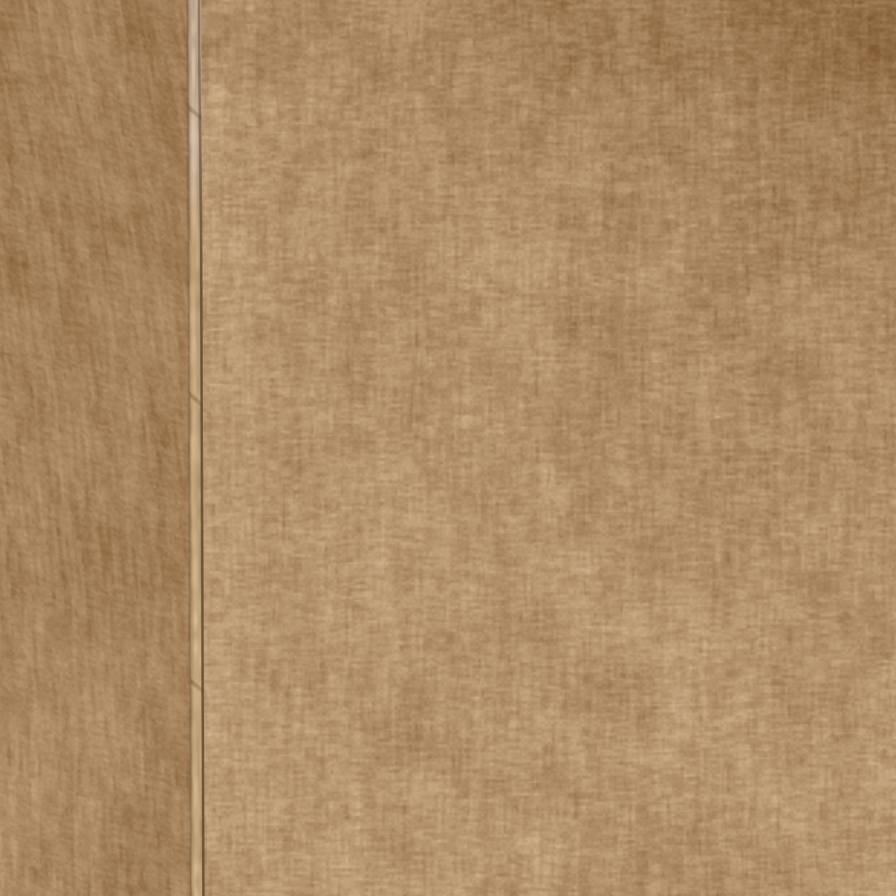
Give the GLSL for this texture, as a Shadertoy shader.

```glsl
// Two panels of tan woven cloth, parted by a narrow pale trim with a dark seam.
// Soft light gradients set a tone, stretched value noise adds warp and weft
// threads, and the tone is then mapped to a ramp from brown to pale sand.

const vec3 SHADE = vec3(0.595, 0.455, 0.300);
const vec3 SAND = vec3(0.760, 0.640, 0.490);
const vec3 TRIM_WARM = vec3(0.730, 0.615, 0.455);
const vec3 TRIM_PINK = vec3(0.740, 0.645, 0.550);
const vec3 SEAM = vec3(0.370, 0.290, 0.190);

const float TRIM_LEFT = 0.2135;    // at the bottom edge
const float TRIM_WIDTH = 0.0145;
const float TRIM_LEAN = -0.0035;   // sideways shift from bottom to top
const vec2 WEFT_FREQ = vec2(75.0, 270.0);
const vec2 WARP_FREQ = vec2(230.0, 32.0);
const float WEFT_DEPTH = 0.42;
const float WARP_DEPTH = 0.32;
const float GRAIN_DEPTH = 0.28;
const float MOTTLE_DEPTH = 0.26;

float hash(vec2 p) {
    vec3 q = fract(p.xyx * 0.1031);
    q += dot(q, q.yzx + 33.33);
    return fract((q.x + q.y) * q.z);
}

// Value noise centred on zero, in -0.5..0.5
float noise(vec2 p) {
    vec2 cell = floor(p);
    vec2 f = fract(p);
    f = f * f * (3.0 - 2.0 * f);
    float low = mix(hash(cell), hash(cell + vec2(1, 0)), f.x);
    float high = mix(hash(cell + vec2(0, 1)), hash(cell + vec2(1, 1)), f.x);
    return mix(low, high, f.y) - 0.5;
}

float cloudy(vec2 p) {
    float sum = 0.0, gain = 1.0;
    for (int i = 0; i < 3; i++) {
        sum += gain * noise(p);
        p = p * 2.1 + 17.3;
        gain *= 0.65;
    }
    return sum;
}

// Threads running both ways, with sparse light slubs and dark gaps
float weave(vec2 p, float weftShare) {
    vec2 bent = p + 0.004 * vec2(noise(p * 14.0), noise(p * 14.0 + 40.0));
    float weft = noise(bent * WEFT_FREQ);
    float warp = noise(bent * WARP_FREQ + 90.0);
    float grain = noise(p * 310.0 + 31.0);
    float slub = smoothstep(0.28, 0.48, noise(bent * vec2(60.0, 210.0) + 151.0));
    float gap = smoothstep(0.26, 0.48, noise(bent * vec2(170.0, 80.0) + 213.0));
    float streak = noise(bent * vec2(75.0, 5.0) + 61.0);
    return WEFT_DEPTH * weft * weftShare
         + WARP_DEPTH * warp * (1.7 - 0.7 * weftShare)
         + GRAIN_DEPTH * grain + 0.14 * streak
         + 0.17 * slub * weftShare - 0.20 * gap;
}

// Broad light on the narrow left panel
float leftLight(vec2 p) {
    float light = mix(0.36, 0.23, smoothstep(0.15, 0.95, p.y));
    light += 0.06 * exp(-pow((p.y - 0.48) / 0.2, 2.0));
    return light - 0.12 * smoothstep(0.12, 0.21, p.x);
}

// Broad light on the right panel, falling off to the upper right corner
float rightLight(vec2 p) {
    vec2 corner = (p - vec2(0.96, 1.02)) / vec2(0.36, 0.32);
    float light = 0.66 - 0.44 * exp(-dot(corner, corner));
    light -= 0.18 * smoothstep(0.76, 1.0, p.y);
    light -= 0.10 * smoothstep(0.70, 1.0, p.x) * smoothstep(0.0, 0.6, p.y);
    light += 0.10 * exp(-max(p.x - 0.23, 0.0) / 0.05);
    return light;
}

// Pale band, pinker near the top, with worn marks along it
vec3 trimColor(float across, float y) {
    float pink = smoothstep(0.74, 0.83, y);
    vec3 color = mix(TRIM_WARM, TRIM_PINK, pink);
    color += 0.09 * noise(vec2(across * 2.5, y * 65.0));
    color += 0.07 * noise(vec2(across * 5.0, y * 14.0) + 8.0);
    float crease = abs(fract((y + across * 0.012 - 0.56) / 0.32 + 0.5) - 0.5) * 0.32;
    color -= 0.12 * (1.0 - smoothstep(0.001, 0.005, crease));
    return color + 0.05 * exp(-pow((across - 0.35) / 0.2, 2.0));
}

void mainImage(out vec4 fragColor, in vec2 fragCoord) {
    vec2 p = fragCoord / iResolution.xy;
    float pixel = 1.0 / iResolution.x;
    float fromTrim = p.x - TRIM_LEFT - TRIM_LEAN * p.y;
    float across = fromTrim / TRIM_WIDTH;

    // Cloth: the left panel has a slanted, mostly upright grain
    float rightSide = step(0.5, across);
    vec2 slanted = p + vec2(0.10 * p.y * p.y, 0.25 * p.x) + 3.0;
    vec2 threads = mix(slanted, p, rightSide);
    float tone = mix(leftLight(p), rightLight(p), rightSide);
    tone += weave(threads, mix(0.55, 1.0, rightSide));
    tone += MOTTLE_DEPTH * cloudy(threads * vec2(20.0, 17.0));
    tone += 0.12 * noise(p * 5.0 + 70.0);
    vec3 color = SHADE + (SAND - SHADE) * tone;

    // Trim band with a thin shadow on its left edge
    float band = smoothstep(-pixel, pixel, fromTrim)
               * (1.0 - smoothstep(-pixel, pixel, fromTrim - TRIM_WIDTH));
    color = mix(color, trimColor(across, p.y), band);
    color *= 1.0 - 0.16 * exp(-pow(fromTrim / 0.0018, 2.0));

    // Dark seam on the right edge, softer toward the top
    float seamX = TRIM_WIDTH - 0.0010 - 0.0015 * smoothstep(0.7, 1.0, p.y);
    float seam = 1.0 - smoothstep(0.0006, 0.0012 + pixel, abs(fromTrim - seamX));
    color = mix(color, SEAM, seam * mix(0.85, 0.55, smoothstep(0.65, 0.9, p.y)));

    fragColor = vec4(clamp(color, 0.0, 1.0), 1.0);
}
```
